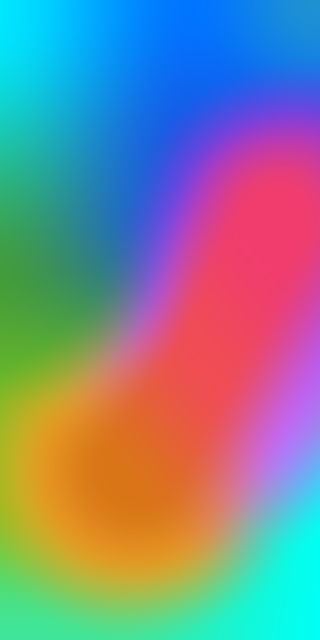
A Shadertoy shader for this background:

```glsl
const vec2 CANVAS = vec2(1.0, 2.0);
const vec2 SPINE_TOP = vec2(0.846, 1.31);
const vec2 SPINE_END = vec2(0.43, 0.542);
const vec2 HOLLOW = vec2(0.34, 1.036);
const float HOLLOW_SIZE = 0.28;
const float HOLLOW_DEPTH = 0.10;
const float SKEW = 0.25;
const vec2 CORE_FADE = vec2(0.10, 0.40);
const vec2 RIM_FADE = vec2(0.25, 0.58);

const vec3 MINT = vec3(0.25, 0.90, 0.60);
const vec3 LIME = vec3(0.48, 0.78, 0.13);
const vec3 GREEN = vec3(0.26, 0.61, 0.22);
const vec3 CYAN = vec3(0.00, 0.91, 1.00);
const vec3 AZURE = vec3(0.00, 0.46, 1.00);
const vec3 COBALT = vec3(0.10, 0.34, 0.89);
const vec3 STEEL = vec3(0.12, 0.57, 0.82);
const vec3 AQUA = vec3(0.00, 1.00, 0.96);
const vec3 AMBER = vec3(0.92, 0.64, 0.15);
const vec3 LILAC = vec3(0.76, 0.42, 1.00);
const vec3 VIOLET = vec3(0.60, 0.22, 0.85);
const vec3 ORANGE = vec3(0.85, 0.46, 0.09);
const vec3 CORAL = vec3(0.94, 0.30, 0.33);
const vec3 PINK = vec3(0.94, 0.24, 0.43);

// Cool field: vertical ramp, blue crown and aqua corner
vec3 backdrop(vec2 p) {
    vec3 color = mix(MINT, LIME, smoothstep(0.0, 0.45, p.y));
    color = mix(color, GREEN, smoothstep(0.55, 1.2, p.y));
    color = mix(color, CYAN, smoothstep(1.1, 1.95, p.y));

    vec3 blue = mix(COBALT, AZURE, smoothstep(1.5, 2.0, p.y));
    blue = mix(blue, STEEL, 1.0 - smoothstep(0.0, 0.4, distance(p, CANVAS)));
    float crown = smoothstep(-0.05, 0.6, p.x) * smoothstep(0.8, 1.35, p.y);
    color = mix(color, blue, crown);

    float corner = smoothstep(0.3, 1.05, p.x) * (1.0 - smoothstep(0.5, 1.0, p.y));
    return mix(color, AQUA, corner);
}

// Distances to the bent glow: x for its core, y for its rim
vec2 glowDistance(vec2 p) {
    vec2 spine = SPINE_END - SPINE_TOP;
    vec2 fromTop = p - SPINE_TOP;
    float along = clamp(dot(fromTop, spine) / dot(spine, spine), 0.0, 1.0);
    float side = dot(fromTop, normalize(vec2(-spine.y, spine.x)));
    float dist = length(fromTop - spine * along);

    float skewed = dist - SKEW * side * (1.0 - along * along * along);
    vec2 q = (p - HOLLOW) / HOLLOW_SIZE;
    skewed += HOLLOW_DEPTH * exp(-dot(q, q));
    return vec2(max(dist, skewed), skewed);
}

void mainImage(out vec4 fragColor, in vec2 fragCoord) {
    vec2 p = fragCoord / iResolution.xy * CANVAS;
    vec2 dist = glowDistance(p);

    // Warmth runs diagonally from the lower left
    float diagonal = p.x - 0.8 * (CANVAS.y - p.y);
    vec3 purple = mix(LILAC, VIOLET, smoothstep(0.5, 1.6, p.y));
    vec3 rim = mix(AMBER, purple, smoothstep(-0.91, -0.21, diagonal));
    vec3 core = mix(ORANGE, CORAL, smoothstep(-0.85, -0.25, diagonal));
    core = mix(core, PINK, smoothstep(-0.3, 0.2, diagonal));

    // Soft layers
    vec3 color = backdrop(p);
    color = mix(color, rim, 1.0 - smoothstep(RIM_FADE.x, RIM_FADE.y, dist.y));
    color = mix(color, core, 1.0 - smoothstep(CORE_FADE.x, CORE_FADE.y, dist.x));
    fragColor = vec4(color, 1.0);
}
```
